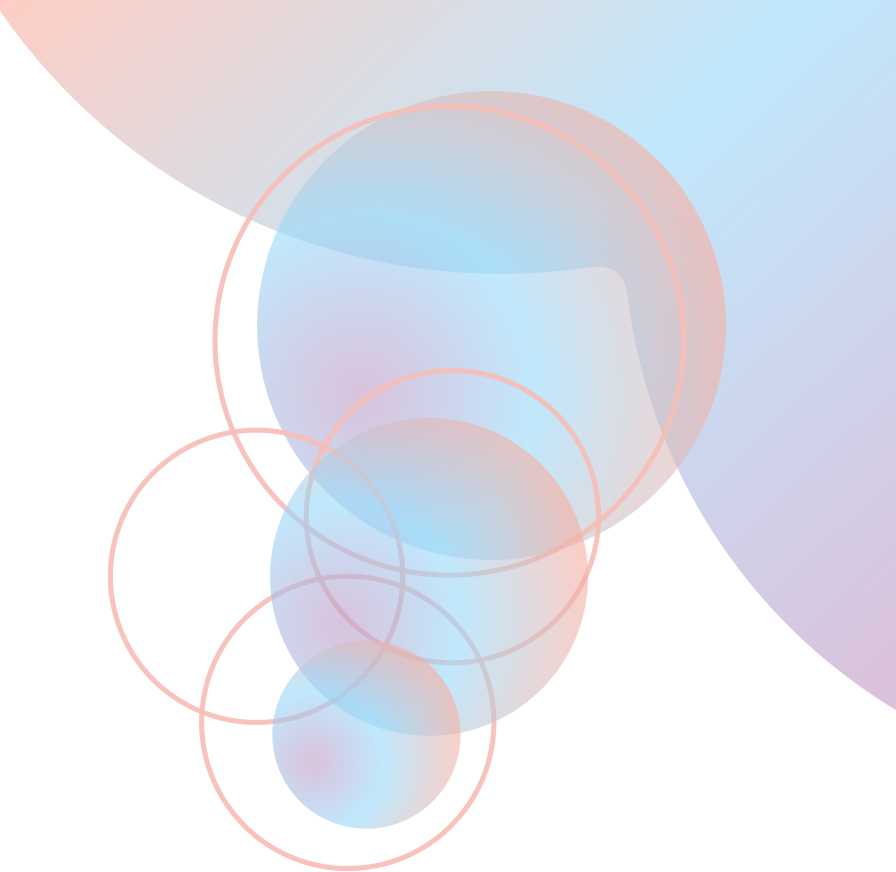
Write a Shadertoy shader that draws this background.

```glsl
const vec3 PINK = vec3(0.98, 0.68, 0.62);
const vec3 SKY = vec3(0.59, 0.85, 0.98);
const vec3 LAVENDER = vec3(0.76, 0.60, 0.77);
const vec3 RING_COLOR = vec3(0.965, 0.745, 0.715);
const float FILL_OPACITY = 0.6;
const float RING_OPACITY = 0.92;
const float RING_HALF_WIDTH = 0.0029;

// Lavender at -1, sky at 0, pink at 1
vec3 palette(float warmth) {
    vec3 endColor = warmth < 0.0 ? LAVENDER : PINK;
    return mix(SKY, endColor, min(abs(warmth), 1.0));
}

float circleDistance(vec2 p, vec3 circle) {
    return length(p - circle.xy) - circle.z;
}

float smoothUnion(float a, float b, float blend) {
    float h = max(blend - abs(a - b), 0.0) / blend;
    return min(a, b) - 0.25 * h * h * blend;
}

float coverage(float dist, float pixel) {
    return clamp(0.5 - dist / pixel, 0.0, 1.0);
}

// Large corner shape with a diagonal gradient
vec3 drawWave(vec3 base, vec2 p, float pixel) {
    float upper = circleDistance(p, vec3(0.574, 1.383, 0.697));
    float right = circleDistance(p, vec3(1.361, 0.739, 0.646));
    float dist = smoothUnion(upper, right, 0.042);
    float along = (dot(p - vec2(0.0, 1.0), vec2(0.69, -0.724)) - 0.017) / 1.24;
    return mix(base, palette(1.0 - 2.0 * along), FILL_OPACITY * coverage(dist, pixel));
}

// Translucent disc with an off-centre radial gradient
vec3 drawDisc(vec3 base, vec2 p, vec3 disc, float pixel) {
    vec2 focus = disc.xy + disc.z * vec2(-0.56, -0.29);
    float fromSky = length(p - focus) / disc.z - 0.75;
    float warmth = fromSky / (fromSky < 0.0 ? 0.75 : 0.85);
    float mask = coverage(circleDistance(p, disc), pixel);
    return mix(base, palette(warmth), FILL_OPACITY * mask);
}

vec3 drawRing(vec3 base, vec2 p, vec3 ring, float pixel) {
    float dist = abs(circleDistance(p, ring)) - RING_HALF_WIDTH;
    return mix(base, RING_COLOR, RING_OPACITY * coverage(dist, pixel));
}

void mainImage(out vec4 fragColor, in vec2 fragCoord) {
    vec2 p = fragCoord / iResolution.y;
    float pixel = 1.0 / iResolution.y;

    // Back layers
    vec3 color = drawWave(vec3(1.0), p, pixel);
    color = drawDisc(color, p, vec3(0.5637, 0.6267, 0.2688), pixel);

    // Outlines between the discs: centre and radius
    vec3 rings[4] = vec3[4](
        vec3(0.5154, 0.6092, 0.2688),
        vec3(0.5188, 0.4075, 0.1676),
        vec3(0.2942, 0.3391, 0.1676),
        vec3(0.3988, 0.1716, 0.1676));
    for (int i = 0; i < 4; i++) {
        color = drawRing(color, p, rings[i], pixel);
    }

    // Front discs
    color = drawDisc(color, p, vec3(0.4920, 0.3385, 0.1823), pixel);
    color = drawDisc(color, p, vec3(0.4202, 0.1575, 0.1079), pixel);

    fragColor = vec4(color, 1.0);
}
```
